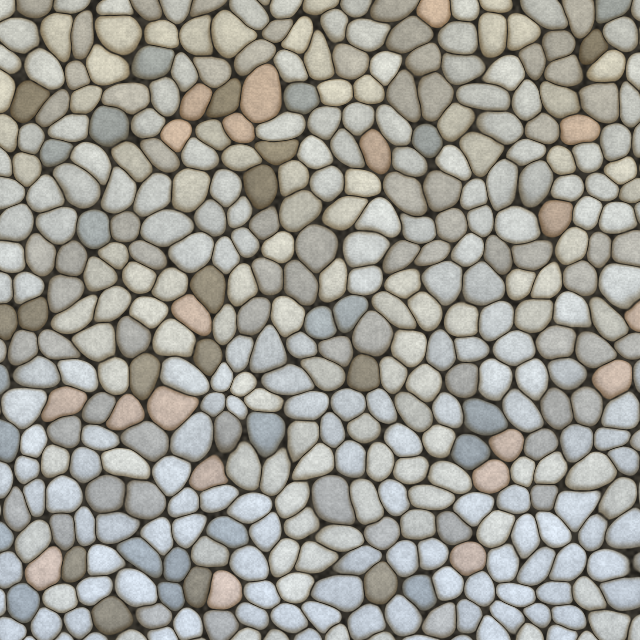
Reproduce this texture procedurally as a Shadertoy shader.

```glsl
const float STONES_ACROSS = 18.0;
const float ROW_HEIGHT = 0.87;
const float ROUNDNESS = 8.5;
const float JITTER = 0.5;

const vec3 GROUT = vec3(0.17, 0.16, 0.14);
const vec3 PALE = vec3(0.755, 0.77, 0.78);
const vec3 CREAM = vec3(0.765, 0.76, 0.73);
const vec3 GREY = vec3(0.67, 0.665, 0.65);
const vec3 SLATE = vec3(0.60, 0.625, 0.64);
const vec3 PINK = vec3(0.75, 0.675, 0.62);
const vec3 UMBER = vec3(0.56, 0.53, 0.47);
const vec3 RIM_TINT = vec3(0.66, 0.59, 0.48);

float hash(vec2 p) {
    return fract(sin(dot(p, vec2(127.1, 311.7))) * 43758.5453);
}

float noise(vec2 p) {
    vec2 i = floor(p), f = fract(p);
    f = f * f * (3.0 - 2.0 * f);
    float low = mix(hash(i), hash(i + vec2(1, 0)), f.x);
    float high = mix(hash(i + vec2(0, 1)), hash(i + vec2(1, 1)), f.x);
    return mix(low, high, f.y);
}

// Jittered centre of a stone in staggered rows
vec2 stoneCentre(vec2 cell, float jitter) {
    vec2 offset = vec2(hash(cell), hash(cell + 37.3)) - 0.5;
    float stagger = 0.5 * mod(cell.y, 2.0);
    return vec2(cell.x + stagger, cell.y * ROW_HEIGHT) + jitter * offset;
}

vec2 nearestStone(vec2 p, float jitter) {
    vec2 base = floor(vec2(p.x, p.y / ROW_HEIGHT));
    vec2 best = base;
    float bestDist = 1e3;
    for (int y = -2; y <= 2; y++)
    for (int x = -2; x <= 2; x++) {
        vec2 cell = base + vec2(x, y);
        vec2 r = stoneCentre(cell, jitter) - p;
        float d = dot(r, r);
        if (d < bestDist) { bestDist = d; best = cell; }
    }
    return best;
}

// Rounded distance to the borders, kept a thin seam away from neighbours
float stoneDepth(vec2 p, vec2 cell, float jitter, float roundness) {
    vec2 a = stoneCentre(cell, jitter) - p;
    float sum = 0.0, border = 1e3;
    for (int y = -2; y <= 2; y++)
    for (int x = -2; x <= 2; x++) {
        if (x == 0 && y == 0) continue;
        vec2 b = stoneCentre(cell + vec2(x, y), jitter) - p;
        float d = dot(0.5 * (a + b), normalize(b - a));
        border = min(border, d);
        sum += exp(-roundness * d);
    }
    return min(0.03 - log(sum) / roundness, border - 0.016);
}

vec3 stoneColor(float pick, float tone) {
    vec3 c = PALE;
    c = mix(c, CREAM, step(0.42, pick));
    c = mix(c, GREY, step(0.70, pick));
    c = mix(c, SLATE, step(0.84, pick));
    c = mix(c, PINK, step(0.90, pick));
    c = mix(c, UMBER, step(0.95, pick));
    return c * mix(0.93, 1.07, tone);
}

// Flat bright top, narrow warm rim, deeper shade on the lower side
vec3 shadeStone(vec3 color, float depth, vec2 fromCentre) {
    float side = dot(fromCentre, vec2(0.35, 0.94));
    float rimWidth = 0.12 - 0.10 * clamp(side, -0.4, 0.4);
    float dome = smoothstep(-0.03, rimWidth, depth);
    vec3 lit = color * mix(RIM_TINT, vec3(1.0), dome);
    return lit * (0.99 + 0.10 * side + 0.07 * smoothstep(0.08, 0.25, depth));
}

void mainImage(out vec4 fragColor, in vec2 fragCoord) {
    vec2 uv = fragCoord / iResolution.y;
    float pixel = STONES_ACROSS / iResolution.y;
    vec2 p = uv * STONES_ACROSS;

    // Gentle warp stretches the stones in varying directions
    vec2 q = p + 0.7 * vec2(noise(p * 0.7), noise(p * 0.7 + 51.7));
    q += 0.05 * vec2(noise(p * 3.0 + 9.0), noise(p * 3.0 + 23.0));

    vec2 cell = nearestStone(q, JITTER);
    float depth = stoneDepth(q, cell, JITTER, ROUNDNESS);
    vec2 fromCentre = q - stoneCentre(cell, JITTER);

    // Stone body with mottling and fine grain
    vec3 stone = stoneColor(hash(cell + 11.9), hash(cell + 73.1));
    stone = shadeStone(stone, depth, fromCentre);
    float mottle = noise(p * 5.0 + 40.0 * hash(cell + 5.0)) - 0.5;
    float speckle = noise(p * 12.0 + 7.0) - 0.5;
    float grain = noise(p * 25.0) - 0.5;
    stone *= 1.0 + 0.07 * mottle + 0.07 * speckle + 0.11 * grain;

    // Warm light at the top, cool light at the bottom
    vec3 ambience = mix(vec3(0.99, 1.02, 1.06), vec3(0.98, 0.965, 0.91),
                        smoothstep(0.0, 1.0, uv.y));
    vec3 grout = GROUT * (0.7 + 0.8 * noise(p * 9.0));
    float soft = 0.004 + 0.5 * pixel;
    vec3 color = mix(grout, stone * ambience, smoothstep(-soft, soft, depth));

    fragColor = vec4(clamp(color, 0.0, 1.0), 1.0);
}
```
